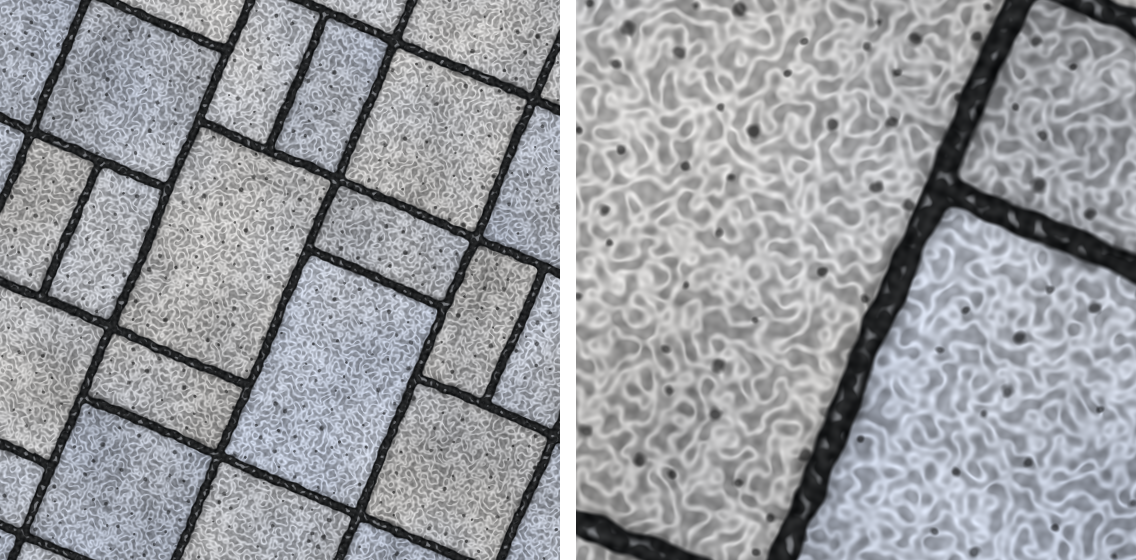
Left: the whole. Right: its middle third, enlarged.
A Shadertoy shader for this texture:

```glsl
// Grey concrete paving slabs in a tilted mixed-size bond, with dark gritty joints.

const float TILT = 0.403;                  // radians, clockwise
const float UNIT = 0.134;                  // short side of the smallest slab
const vec2  GRID_ORIGIN = vec2(0.143, 0.0586);
const float JOINT_HALF = 0.0080;           // half width of a joint
const float CORNER = 0.006;                // slab corner radius
const float VEIN_SCALE = 90.0;             // size of the worm-like surface grain
const float VEIN_CONTRAST = 0.23;
const float PIT_CELL = 0.033;
const float SLAB_TONE = 0.648;
const vec3  WARM_TINT = vec3(1.005, 1.0, 0.995);
const vec3  COOL_TINT = vec3(0.960, 1.0, 1.080);
const vec3  JOINT_DARK = vec3(0.085, 0.09, 0.095);
const vec3  GRIT_LIGHT = vec3(0.56, 0.57, 0.59);

// Slab heights down each two-unit column; a negative height is split into a pair.
const vec4 STACKS[6] = vec4[6](
    vec4(2, -2, 2, 2), vec4(2, -2, 2, 1), vec4(-2, 3, 1, 2),
    vec4(2, 1, 3, 2), vec4(2, -2, 2, 2), vec4(2, 2, -2, 2));

vec2 hash2(vec2 p) {
    vec3 q = fract(vec3(p.xyx) * vec3(0.1031, 0.1030, 0.0973));
    q += dot(q, q.yzx + 33.33);
    return fract((q.xx + q.yz) * q.zy);
}

float cornerSlope(vec2 cell, vec2 offset) {
    float angle = 6.2832 * hash2(cell).x;
    return dot(vec2(cos(angle), sin(angle)), offset);
}

float gradientNoise(vec2 p) {
    vec2 i = floor(p), f = p - i, e = vec2(1, 0);
    vec2 w = f * f * f * (f * (f * 6.0 - 15.0) + 10.0);
    return mix(mix(cornerSlope(i, f), cornerSlope(i + e, f - e), w.x),
               mix(cornerSlope(i + e.yx, f - e.yx), cornerSlope(i + 1.0, f - 1.0), w.x), w.y);
}

// Returns the signed distance to the slab edge (x) and the slab centre in units (yz).
vec3 slabAt(vec2 p) {
    vec2 g = (p - GRID_ORIGIN) / UNIT;
    float column = floor(g.x * 0.5);
    vec4 stack = STACKS[int(clamp(column + 1.0, 0.0, 5.0))];
    float start = column < 0.5 ? -1.0 : -2.0;
    float y = mod(g.y - start, dot(abs(stack), vec4(1)));
    float entry = stack.x;
    for (int i = 0; i < 4; i++) {
        entry = stack[i];
        if (y < abs(entry)) break;
        y -= abs(entry);
    }
    vec2 size = vec2(entry < 0.0 ? 1.0 : 2.0, abs(entry));
    vec2 local = vec2(mod(g.x, size.x), y) - 0.5 * size;
    vec2 q = abs(local) * UNIT - (0.5 * size * UNIT - JOINT_HALF - CORNER);
    float d = length(max(q, 0.0)) + min(max(q.x, q.y), 0.0) - CORNER;
    return vec3(d, g - local);
}

// Scattered round holes, 0 to 1.
float pits(vec2 p) {
    vec2 cell = floor(p / PIT_CELL);
    vec2 rnd = hash2(cell + 71.0), place = hash2(cell + 19.0);
    float radius = PIT_CELL * mix(0.04, 0.13, rnd.x * rnd.x);
    float d = length(p - (cell + 0.2 + 0.6 * place) * PIT_CELL);
    d += 0.0015 * gradientNoise(p * 200.0);
    return step(rnd.y, 0.6) * (1.0 - smoothstep(radius * 0.5, radius + 0.002, d));
}

vec3 slabColour(vec2 p, vec2 centre, float edge) {
    vec2 rnd = hash2(floor(centre * 2.0 + 0.5) + 40.0);
    vec2 own = p + rnd * 9.0 + 5.0;
    // Broad stains and cloudy wear
    float stain = gradientNoise(own * vec2(9.0, 5.0));
    float cloud = gradientNoise(own * 24.0);
    // Light winding veins over a fine grain
    vec2 warp = 0.35 * vec2(gradientNoise(own * 60.0), gradientNoise(own * 60.0 + 31.0));
    float vein = 1.0 - smoothstep(0.0, 0.34, abs(gradientNoise(own * VEIN_SCALE + warp)));
    float grain = gradientNoise(own * 155.0);
    float tone = SLAB_TONE + 0.075 * (rnd.x - 0.5) + 0.11 * stain + 0.07 * cloud;
    tone += VEIN_CONTRAST * (vein - 0.45) + 0.15 * grain;
    // Pits and grime along the edges
    tone *= 1.0 - 0.55 * pits(own);
    float grime = smoothstep(-0.010, 0.001, edge);
    tone *= 1.0 - grime * (0.22 + 0.35 * gradientNoise(own * 45.0));
    float coolness = clamp(rnd.y + 0.5 * gradientNoise(own * 6.0 + 17.0), 0.0, 1.0);
    return tone * mix(WARM_TINT, COOL_TINT, coolness);
}

vec3 jointColour(vec2 p, float edge) {
    // Pale grit gathers along the middle of the joint
    float middle = smoothstep(0.0015, JOINT_HALF * 0.9, edge);
    float grit = smoothstep(0.08, 0.45, gradientNoise(p * 115.0 + 53.0));
    float soil = 0.10 * gradientNoise(p * 150.0) + 0.05 * middle;
    return mix(JOINT_DARK + soil, GRIT_LIGHT, 0.8 * grit * middle);
}

void mainImage(out vec4 fragColor, in vec2 fragCoord) {
    vec2 p = fragCoord / iResolution.y;
    p.y = 1.0 - p.y;
    float c = cos(TILT), s = sin(TILT);
    p = vec2(c * p.x + s * p.y, c * p.y - s * p.x);

    // Uneven laying and crumbled edges
    vec2 laid = p + 0.005 * vec2(gradientNoise(p * 6.0 + 20.0), gradientNoise(p * 6.0 + 50.0));
    vec3 slab = slabAt(laid);
    float edge = slab.x + 0.0035 * gradientNoise(p * 55.0 + 9.0);

    float blur = max(1.0 / iResolution.y, 0.0016);
    float joint = smoothstep(-blur, blur, edge);
    vec3 colour = mix(slabColour(p, slab.yz, edge), jointColour(p, edge), joint);
    fragColor = vec4(clamp(colour, 0.0, 1.0), 1.0);
}
```
